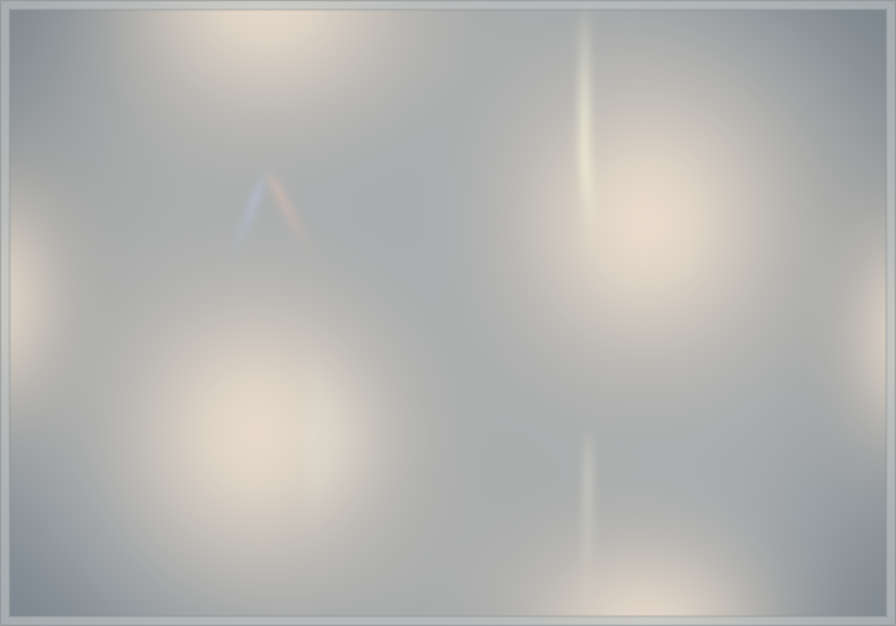
Give the GLSL for this background, as a WebGL 2 fragment shader.

```glsl
#version 300 es
precision highp float;
// A soft grey pane lit by blurred warm lamps, thin glints and a pale glass frame.
// Lamps are elliptical Gaussians blended over a vignetted cool base; glints are
// tapered segments; the frame comes from the distance to the canvas edge.

uniform vec2 u_resolution;
out vec4 fragColor;

// Space: height is 1, width is ASPECT
const float ASPECT = 1.43;

// Colours
const vec3 COOL_GREY   = vec3(0.655, 0.675, 0.69);
const vec3 CORNER_GREY = vec3(0.48, 0.52, 0.55);
const vec3 HALO_GREY   = vec3(0.68, 0.67, 0.645);
const vec3 LAMP_CREAM  = vec3(0.92, 0.865, 0.805);
const vec3 GLINT_IVORY = vec3(0.91, 0.905, 0.82);
const vec3 GLINT_BLUE  = vec3(0.70, 0.75, 0.83);
const vec3 GLINT_ROSE  = vec3(0.81, 0.73, 0.69);
const vec3 SHEEN_PALE  = vec3(0.885, 0.875, 0.825);
const vec3 FRAME_GREY  = vec3(0.74, 0.76, 0.76);
const vec3 RIM_GREY    = vec3(0.52, 0.54, 0.55);

// Lamps: centre (xy) and radii (zw)
const int LAMP_COUNT = 6;
const vec4 LAMPS[LAMP_COUNT] = vec4[](
  vec4(0.41, 0.31, 0.19, 0.20),
  vec4(1.03, 0.645, 0.19, 0.205),
  vec4(0.425, 1.01, 0.20, 0.18),
  vec4(1.03, -0.01, 0.175, 0.14),
  vec4(-0.01, 0.52, 0.105, 0.16),
  vec4(1.45, 0.465, 0.095, 0.16));
const float LAMP_POWER[LAMP_COUNT] = float[](0.93, 0.96, 0.93, 0.88, 0.80, 0.78);
const float HALO_SPREAD = 0.36;

// Frame
const float FRAME_WIDTH = 0.0155;
const float RIM_WIDTH = 0.002;

float gaussian(vec2 q) { return exp(-dot(q, q)); }

// Soft line from a to b, brightest at the fraction "peak" of its length
float glint(vec2 p, vec2 a, vec2 b, float width, float peak) {
  vec2 axis = b - a;
  float along = dot(p - a, axis) / dot(axis, axis);
  float across = length(p - a - axis * along) / width;
  float taper = smoothstep(0.0, peak, along) * (1.0 - smoothstep(peak, 1.0, along));
  return exp(-across * across) * taper;
}

vec3 background(vec2 p) {
  vec2 q = (p - vec2(0.5 * ASPECT, 0.5)) / vec2(0.5 * ASPECT, 0.5);
  float vignette = smoothstep(0.45, 1.9, dot(q * q, vec2(1.15, 0.75)));
  vec3 color = mix(COOL_GREY, CORNER_GREY, vignette);
  // Slow cool drift between the lamps
  float drift = sin(p.x * 5.3 + 1.2) * sin(p.y * 6.1 + 0.7);
  return color + drift * vec3(-0.006, -0.002, 0.006);
}

vec3 addLamps(vec3 color, vec2 p) {
  float coreGap = 1.0;
  float haloGap = 1.0;
  for (int i = 0; i < LAMP_COUNT; i++) {
    float g = gaussian((p - LAMPS[i].xy) / LAMPS[i].zw);
    coreGap *= 1.0 - LAMP_POWER[i] * g;
    haloGap *= 1.0 - 0.7 * pow(g, HALO_SPREAD);
  }
  color = mix(color, HALO_GREY, 0.8 * (1.0 - haloGap));
  return mix(color, LAMP_CREAM, 1.0 - coreGap);
}

vec3 addGlints(vec3 color, vec2 p) {
  // Tall upper glint, bending slightly to the right at its foot
  float bend = 0.012 * smoothstep(0.78, 0.58, p.y);
  vec2 bent = p - vec2(bend, 0.0);
  float tall = glint(bent, vec2(0.933, 1.05), vec2(0.933, 0.59), 0.012, 0.68);
  color = mix(color, GLINT_IVORY, 0.8 * tall);
  // Faint lower glint
  float low = glint(p, vec2(0.94, 0.335), vec2(0.935, -0.02), 0.012, 0.25);
  color = mix(color, GLINT_IVORY, 0.28 * low);
  // Chevron of two tinted legs
  float leftLeg = glint(p, vec2(0.427, 0.735), vec2(0.365, 0.57), 0.010, 0.3);
  float rightLeg = glint(p, vec2(0.423, 0.735), vec2(0.51, 0.57), 0.011, 0.22);
  color = mix(color, GLINT_BLUE, 0.55 * leftLeg);
  color = mix(color, GLINT_ROSE, 0.6 * rightLeg);
  // Pale sheen with a firm left edge and a long right falloff
  vec2 s = p - vec2(0.49, 0.30);
  float sheen = smoothstep(-0.025, 0.015, s.x) * gaussian(s / vec2(0.10, 0.10));
  return mix(color, SHEEN_PALE, 0.5 * sheen);
}

vec3 addFrame(vec3 color, vec2 p) {
  vec2 toEdge = min(p, vec2(ASPECT, 1.0) - p);
  float d = min(toEdge.x, toEdge.y);
  float soft = 1.0 / u_resolution.y;
  float band = 1.0 - smoothstep(FRAME_WIDTH - soft, FRAME_WIDTH + soft, d);
  float outerRim = 1.0 - smoothstep(RIM_WIDTH - soft, RIM_WIDTH + soft, d);
  float innerRim = 1.0 - smoothstep(0.0, RIM_WIDTH + soft, abs(d - FRAME_WIDTH));
  color = mix(color, FRAME_GREY, 0.65 * band);
  return mix(color, RIM_GREY, max(0.55 * outerRim, 0.3 * innerRim));
}

void main() {
  vec2 p = gl_FragCoord.xy / u_resolution * vec2(ASPECT, 1.0);
  vec3 color = background(p);
  color = addLamps(color, p);
  color = addGlints(color, p);
  color = addFrame(color, p);
  fragColor = vec4(color, 1.0);
}
```
